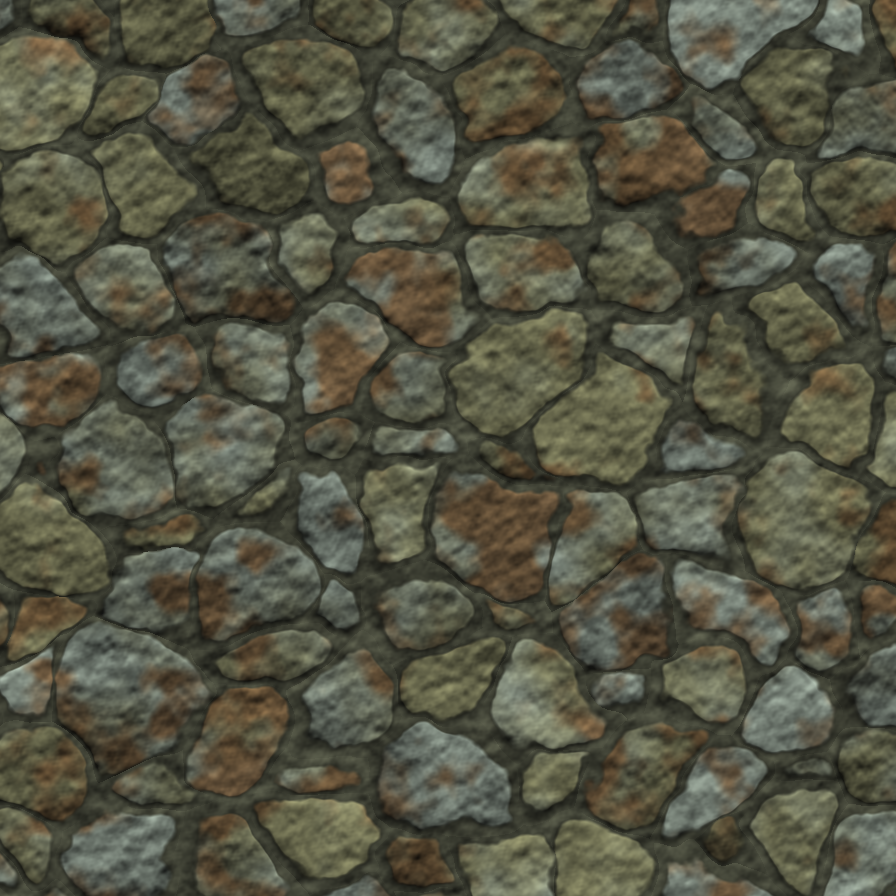
Reproduce this texture procedurally as a WebGL 2 fragment shader.

```glsl
#version 300 es
precision highp float;

uniform vec2 u_resolution;
out vec4 fragColor;

const vec2 STONES = vec2(9.4, 10.8);     // grid cells across the canvas
const float JITTER = 0.82;
const float SIZE_SPREAD = 0.55;          // difference between large and small stones
const float CORNER_SHARPNESS = 13.0;
const float GAP_MIN = 0.02;
const float GAP_MAX = 0.10;
const float CHIPPING = 0.13;
const float EDGE_SOFTNESS = 0.025;
const float GRAIN_SCALE = 58.0;
const float GRAIN_RELIEF = 0.95;
const float FACET_RELIEF = 0.45;
const float RIM_LIGHT = 0.38;
const vec2 LIGHT = vec2(0.36, 0.93);
const vec3 SLATE = vec3(0.405, 0.440, 0.405);
const vec3 OLIVE = vec3(0.375, 0.375, 0.275);
const vec3 RUST = vec3(0.340, 0.255, 0.165);
const vec3 MORTAR = vec3(0.270, 0.278, 0.225);

float hash(vec2 p) {
    return fract(sin(dot(p, vec2(127.1, 311.7))) * 43758.5453);
}

float noise(vec2 p) {
    vec2 i = floor(p), f = fract(p);
    f = f * f * (3.0 - 2.0 * f);
    float low = mix(hash(i), hash(i + vec2(1.0, 0.0)), f.x);
    float high = mix(hash(i + vec2(0.0, 1.0)), hash(i + 1.0), f.x);
    return mix(low, high, f.y);
}

float fbm(vec2 p) {
    float sum = 0.0, amplitude = 0.57;
    for (int i = 0; i < 3; i++) {
        sum += amplitude * noise(p);
        p = mat2(1.6, 1.2, -1.2, 1.6) * p + 7.3;
        amplitude *= 0.5;
    }
    return sum;
}

// Slope towards the light of a noise surface
float relief(vec2 p, float reach) {
    return fbm(p) - fbm(p + LIGHT * reach);
}

vec2 stoneCentre(vec2 cell) {
    vec2 random = vec2(hash(cell), hash(cell + 37.2));
    return cell + 0.5 + JITTER * (random - 0.5);
}

float stonePower(vec2 p, vec2 cell, vec2 centre) {
    vec2 d = p - centre;
    return dot(d, d) - SIZE_SPREAD * hash(cell + 71.9);
}

// Weighted Voronoi: rounded distance to the border, owning cell, outward direction
float stoneBorder(vec2 p, out vec2 owner, out vec2 outward) {
    vec2 base = floor(p);
    float best = 1e5;
    for (int y = -2; y <= 2; y++) {
        for (int x = -2; x <= 2; x++) {
            vec2 cell = base + vec2(x, y);
            float power = stonePower(p, cell, stoneCentre(cell));
            if (power < best) {
                best = power;
                owner = cell;
            }
        }
    }
    vec2 centre = stoneCentre(owner);
    float total = 1e-9;
    outward = vec2(0.0);
    for (int y = -2; y <= 2; y++) {
        for (int x = -2; x <= 2; x++) {
            vec2 cell = base + vec2(x, y);
            if (cell == owner) continue;
            vec2 other = stoneCentre(cell);
            float span = max(distance(other, centre), 0.05);
            float border = (stonePower(p, cell, other) - best) / (2.0 * span);
            float weight = exp(-CORNER_SHARPNESS * border);
            total += weight;
            outward += weight * (other - centre) / span;
        }
    }
    outward /= total;
    return -log(total) / CORNER_SHARPNESS;
}

void main() {
    vec2 uv = gl_FragCoord.xy / u_resolution.y;

    // Uneven outlines
    vec2 p = uv * STONES;
    p += 0.40 * (vec2(noise(p * 1.3), noise(p * 1.3 + 19.0)) - 0.5);
    p += 0.13 * (vec2(noise(p * 4.0 + 5.0), noise(p * 4.0 + 43.0)) - 0.5);
    vec2 owner, outward;
    float depth = stoneBorder(p, owner, outward);
    depth -= mix(GAP_MIN, GAP_MAX, hash(owner + 3.7));
    depth += CHIPPING * (fbm(uv * 42.0) - 0.5);
    float facing = dot(outward, LIGHT);

    // Surface structure
    vec2 grainUv = mat2(0.88, -0.62, 0.48, 1.15) * uv * GRAIN_SCALE;
    float grain = fbm(grainUv + 11.0) - 0.5;
    float grainSlope = relief(grainUv, 0.5);
    float facetSlope = relief(uv * 24.0 + owner * 5.3, 0.5);
    float blotch = fbm(uv * 15.0 + owner * 9.1);

    // Stone colour and light
    float tint = hash(owner + 12.4) + 0.9 * (blotch - 0.5);
    vec3 stone = mix(OLIVE, SLATE, smoothstep(0.1, 0.85, tint));
    float rustiness = pow(hash(owner + 55.1), 3.0);
    float stain = fbm(uv * 21.0 + 31.0);
    stone = mix(stone, RUST, 0.85 * smoothstep(0.45, 0.75, stain + 0.3 * rustiness - 0.08));
    float shade = mix(0.84, 1.16, hash(owner + 88.3));
    shade += 0.5 * grain + GRAIN_RELIEF * grainSlope + FACET_RELIEF * facetSlope;
    shade += 0.35 * (blotch - 0.5);
    float rim = exp(-max(depth, 0.0) / 0.045);
    shade += RIM_LIGHT * facing * rim - 0.06 * rim;
    stone *= max(shade, 0.2);

    // Mortar with shadows beneath the stones
    float shadow = exp(min(depth, 0.0) / 0.05) * (0.42 - 0.25 * facing);
    float rough = 1.0 + 0.6 * grain + 0.9 * grainSlope + 0.4 * (blotch - 0.5);
    vec3 mortar = MORTAR * rough * (1.0 - shadow);

    float mask = smoothstep(-EDGE_SOFTNESS, EDGE_SOFTNESS, depth);
    fragColor = vec4(clamp(mix(mortar, stone, mask), 0.0, 1.0), 1.0);
}
```
